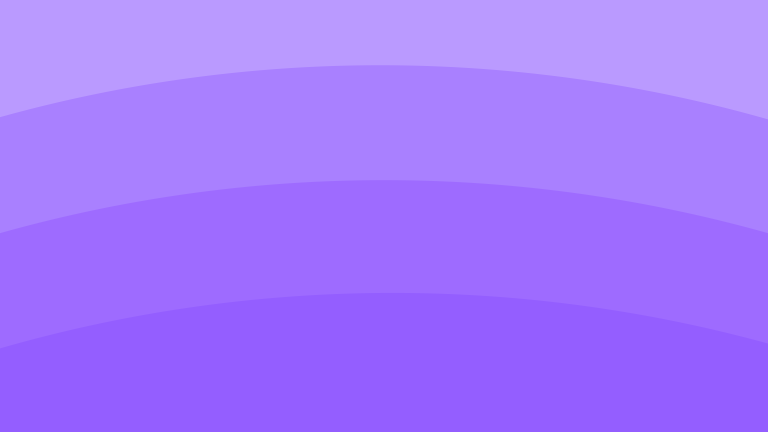
Reproduce this background procedurally as a Shadertoy shader.

```glsl
// Four flat violet bands, stacked as wide, gently curved hills.

const int HILL_COUNT = 3;
const float HILL_RADIUS = 3.28; // in canvas heights

const vec3 SKY_LILAC = vec3(0.730, 0.604, 1.0);

// Signed distance to a large disc, given its topmost point
float hillDistance(vec2 p, vec2 apex, float radius) {
    return length(p - apex + vec2(0.0, radius)) - radius;
}

// Coverage of a shape, softened over about one pixel
float coverage(float dist, float pixel) {
    return clamp(0.5 - dist / pixel, 0.0, 1.0);
}

void mainImage(out vec4 fragColor, in vec2 fragCoord) {
    // Horizontally centred, one unit per canvas height
    float pixel = 1.0 / iResolution.y;
    vec2 p = vec2(fragCoord.x - 0.5 * iResolution.x, fragCoord.y) * pixel;

    // Hills from back to front: topmost points and fills
    vec2 apexes[HILL_COUNT] = vec2[HILL_COUNT](
        vec2(-0.009, 0.849), vec2(0.0, 0.583), vec2(0.020, 0.322));
    vec3 fills[HILL_COUNT] = vec3[HILL_COUNT](
        vec3(0.663, 0.500, 1.0), vec3(0.620, 0.420, 1.0), vec3(0.580, 0.370, 1.0));

    vec3 color = SKY_LILAC;
    for (int i = 0; i < HILL_COUNT; i++) {
        float dist = hillDistance(p, apexes[i], HILL_RADIUS);
        color = mix(color, fills[i], coverage(dist, pixel));
    }

    fragColor = vec4(color, 1.0);
}
```
